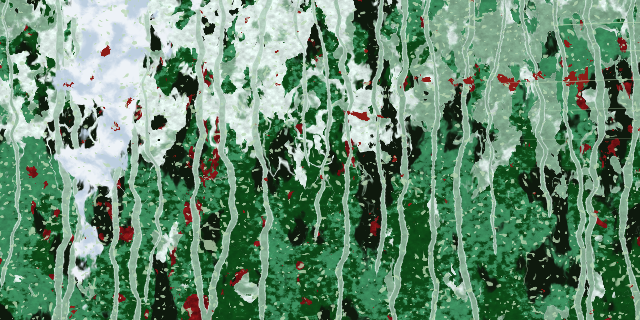
Give the GLSL for this texture, as a Shadertoy shader.

```glsl
// Weathered paint: pale drips, veins and crusts run down over a green wall
// with black and red stains. Layers of thresholded fbm noise, looped drips
// and cell-scattered specks are painted one over the other.

const vec3 DARK_GREEN = vec3(0.05, 0.29, 0.09);
const vec3 MID_GREEN = vec3(0.22, 0.53, 0.35);
const vec3 SAGE = vec3(0.50, 0.66, 0.55);
const vec3 WHITE = vec3(0.86, 0.92, 0.90);
const vec3 BLACK = vec3(0.055, 0.10, 0.05);
const vec3 RED = vec3(0.46, 0.07, 0.08);
const vec3 CREAM = vec3(0.72, 0.84, 0.69);

float hash(vec2 p) {
    vec3 q = fract(vec3(p.xyx) * 0.1031);
    q += dot(q, q.yzx + 33.33);
    return fract((q.x + q.y) * q.z);
}

float noise(vec2 p) {
    vec2 i = floor(p), f = fract(p);
    f = f * f * (3.0 - 2.0 * f);
    return mix(mix(hash(i), hash(i + vec2(1, 0)), f.x),
               mix(hash(i + vec2(0, 1)), hash(i + vec2(1, 1)), f.x), f.y);
}

float fbm(vec2 p) {
    float sum = 0.0, amp = 0.52;
    for (int i = 0; i < 5; i++) {
        sum += amp * noise(p);
        p = mat2(1.6, 1.2, -1.2, 1.6) * p + 17.3;
        amp *= 0.5;
    }
    return sum;
}

// Soft-edged coverage of the region where field > 0
float cover(float field, float soft) {
    return smoothstep(-soft, soft, field);
}

// Smooth bump around a centre with given radii
float zone(vec2 p, vec2 centre, vec2 radii) {
    vec2 q = (p - centre) / radii;
    return exp(-dot(q, q));
}

// Signed thickness of the nearest wobbling vertical drip
float drips(vec2 p, float count) {
    float best = -1.0;
    for (float i = 0.0; i < count; i++) {
        float rnd = hash(vec2(i, 3.7)), rnd2 = hash(vec2(i, 9.1));
        float x = (i + 0.5 + 0.8 * (rnd - 0.5)) * 2.0 / count;
        x += 0.08 * (noise(vec2(p.y * 3.0, i * 7.0)) - 0.5);
        x += 0.022 * (noise(vec2(p.y * 19.0, i * 5.0)) - 0.5);
        float halfWidth = (0.006 + 0.006 * rnd2) * (0.6 + 0.7 * noise(vec2(p.y * 15.0, i)));
        float end = rnd2 < 0.25 ? 0.5 * rnd : -0.2;
        halfWidth = mix(-0.006, halfWidth, smoothstep(end - 0.02, end + 0.05, p.y));
        best = max(best, halfWidth - abs(p.x - x));
    }
    return best;
}

// One irregular speck in a share of the grid cells
float specks(vec2 p, float cells, float share, float seed) {
    vec2 q = p * cells, id = floor(q);
    vec2 centre = 0.3 + 0.4 * vec2(hash(id + seed), hash(id + seed + 5.3));
    vec2 d = fract(q) - centre;
    d.y += d.x * (hash(id + seed + 2.1) - 0.5);
    float radius = 0.09 + 0.14 * hash(id + seed + 8.6);
    float shape = radius - length(d * vec2(0.9, 1.2)) + 0.16 * (noise(q * 4.0) - 0.5);
    return cover(shape, 0.06) * step(hash(id + seed + 11.9), share);
}

void mainImage(out vec4 fragColor, in vec2 fragCoord) {
    vec2 p = fragCoord / iResolution.y;
    vec2 w = p + 0.05 * (vec2(fbm(p * 11.0), fbm(p * 11.0 + 40.0)) - 0.5);
    float grain = fbm(p * vec2(75.0, 95.0));
    float height = smoothstep(0.3, 1.0, p.y);
    float right = smoothstep(1.1, 1.5, p.x);

    // Green wall with brighter washes at the left and upper right
    float wash = fbm(w * vec2(7.0, 4.0)) + 0.7 * (grain - 0.5);
    wash += 0.25 * zone(p, vec2(0.0, 0.3), vec2(0.25, 0.5)) + 0.35 * right * height;
    vec3 col = mix(DARK_GREEN, MID_GREEN, smoothstep(0.52, 0.72, wash));
    col *= 0.8 + 0.4 * grain;

    // Black stains, with red flakes inside and around them
    float stain = zone(p, vec2(0.5, 0.65), vec2(0.22, 0.4))
                + zone(p, vec2(1.15, 0.6), vec2(0.14, 0.28))
                + zone(p, vec2(1.92, 0.7), vec2(0.16, 0.22));
    float dark = fbm(w * vec2(12.0, 7.0) + 8.0) - 0.63 + 0.22 * stain;
    col = mix(col, BLACK, cover(dark, 0.035));
    float redField = fbm(w * vec2(22.0, 15.0) + 61.0) - 0.77 + 0.16 * stain
                   + 0.12 * zone(p, vec2(0.62, 0.08), vec2(0.35, 0.15));
    col = mix(col, RED * (0.5 + grain), cover(redField, 0.015));

    // Broken crust and veins of pale paint, thickest at the top, pierced by holes
    float whiteZone = zone(p, vec2(0.32, 0.8), vec2(0.25, 0.5))
                    + zone(p, vec2(0.82, 0.85), vec2(0.3, 0.4));
    float crust = fbm(w * vec2(14.0, 9.0) + 23.0) - 0.70 + 0.25 * height + 0.05 * whiteZone;
    float vein = 0.045 * smoothstep(0.25, 0.75, p.y) - 0.008
               - abs(fbm(w * vec2(9.0, 6.0) + 90.0) - 0.5);
    float holes = fbm(w * vec2(21.0, 14.0) + 70.0) - 0.60 - 0.06 * whiteZone;
    float paint = min(max(crust, vein), -holes);
    float tone = fbm(w * 17.0 + 12.0) + 0.25 * whiteZone - 0.10 * right;
    vec3 pale = mix(SAGE, WHITE, smoothstep(0.48, 0.62, tone));
    pale = mix(pale, WHITE, 0.35 * (1.0 - smoothstep(0.0, 0.03, paint)));
    pale *= 0.82 + 0.34 * grain;
    col = mix(col, pale, cover(paint, 0.014));

    // Long drips with lighter rims
    float drip = drips(p, 21.0) + 0.008 * (grain - 0.5);
    vec3 dripColor = mix(WHITE, SAGE, smoothstep(0.0, 0.005, drip) * (0.95 - 0.5 * whiteZone));
    col = mix(col, dripColor * (0.85 + 0.3 * grain), cover(drip, 0.0025));

    // Tapering white mass on the left
    float halfWidth = mix(-0.06, 0.12, smoothstep(0.1, 0.8, p.y));
    float mass = halfWidth - abs(p.x - 0.26 - 0.13 * height) + 0.4 * (fbm(w * vec2(13.0, 8.0)) - 0.5);
    vec3 massColor = mix(vec3(0.74, 0.81, 0.88), vec3(0.93, 0.95, 0.97), smoothstep(0.3, 0.6, fbm(w * 22.0)));
    col = mix(col, massColor, cover(mass, 0.012));

    // Red spatter and thin scratches on the right
    float streak = zone(p, vec2(1.6, 0.75), vec2(0.5, 0.02)) + zone(p, vec2(1.79, 0.9), vec2(0.02, 0.2));
    float spatter = fbm(w * 30.0 + 31.0) - 0.83 + 0.24 * streak + 0.05 * stain;
    col = mix(col, vec3(0.55, 0.11, 0.09), cover(spatter, 0.02));
    float line = abs(fract(p.y * 11.0 + 0.5 * noise(p * 3.0)) - 0.5);
    float scratch = cover(0.02 - line, 0.012) * smoothstep(0.5, 0.6, noise(p * vec2(5.0, 11.0)));
    col = mix(col, CREAM, 0.7 * scratch * smoothstep(1.5, 1.7, p.x) * height);

    // Cream specks and fine pale flakes
    float flake = cover(noise(w * vec2(95.0, 85.0)) + 0.5 * fbm(p * 6.0) - 1.19, 0.06);
    float dots = max(specks(w, 32.0, 0.24, 1.0), specks(w + 0.37, 55.0, 0.2, 20.0));
    col = mix(col, CREAM, 0.8 * max(flake, dots));
    fragColor = vec4(clamp(col, 0.0, 1.0), 1.0);
}
```
